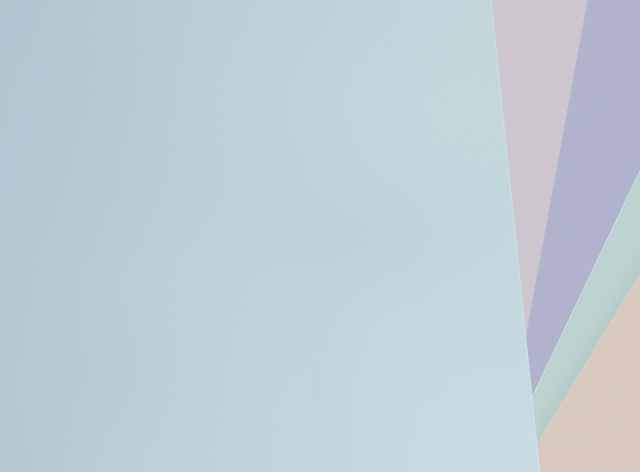
Reproduce this background procedurally as a Shadertoy shader.

```glsl
const float ASPECT = 1.354;

const vec3 BLUE_SHADE = vec3(0.698, 0.773, 0.815);
const vec3 BLUE_MID   = vec3(0.741, 0.816, 0.852);
const vec3 BLUE_LIGHT = vec3(0.766, 0.841, 0.865);
const vec3 BLUE_PALE  = vec3(0.786, 0.856, 0.888);
const vec3 FOLD_BLUE  = vec3(0.738, 0.811, 0.858);
const vec3 PINK       = vec3(0.803, 0.778, 0.814);
const vec3 LAVENDER   = vec3(0.688, 0.702, 0.796);
const vec3 MINT       = vec3(0.738, 0.824, 0.814);
const vec3 PEACH      = vec3(0.848, 0.786, 0.746);

// Sheet edges, each running from a lower to an upper point
const vec2 BLUE_LOW = vec2(1.143, 0.0),       BLUE_HIGH = vec2(1.040, 1.0);
const vec2 LAVENDER_LOW = vec2(1.114, 0.296), LAVENDER_HIGH = vec2(1.243, 1.0);
const vec2 MINT_LOW = vec2(1.127, 0.164),     MINT_HIGH = vec2(1.354, 0.641);
const vec2 PEACH_LOW = vec2(1.137, 0.062),    PEACH_HIGH = vec2(1.354, 0.422);

const float RIM_WIDTH = 0.0022;
const float RIM_GAIN = 0.035;
const float MOTTLE_GAIN = 0.007;
const float GRAIN_GAIN = 0.004;
const float GRAIN_SCALE = 280.0;

float hash(vec2 p) {
    vec3 q = fract(vec3(p.xyx) * 0.1031);
    q += dot(q, q.yzx + 33.33);
    return fract((q.x + q.y) * q.z);
}

float noise(vec2 p) {
    vec2 i = floor(p), f = fract(p);
    f = f * f * (3.0 - 2.0 * f);
    return mix(mix(hash(i), hash(i + vec2(1, 0)), f.x),
               mix(hash(i + vec2(0, 1)), hash(i + vec2(1, 1)), f.x), f.y);
}

// Signed distance to a line, positive on its right
float rightOf(vec2 p, vec2 low, vec2 high) {
    vec2 d = normalize(high - low);
    return dot(p - low, vec2(d.y, -d.x));
}

float softBlob(vec2 p, vec2 center, vec2 radius) {
    vec2 q = (p - center) / radius;
    return exp(-dot(q, q));
}

// Lay a sheet over the colour below, with a faint light rim inside its edge
vec3 laySheet(vec3 below, vec3 sheet, float d, float pixel, float rim) {
    sheet += rim * RIM_GAIN * (1.0 - smoothstep(0.0, RIM_WIDTH, abs(d - 0.5 * RIM_WIDTH)));
    return mix(below, sheet, smoothstep(-0.7 * pixel, 0.7 * pixel, d));
}

// Broad light from the lower right, with shallow folds
vec3 bluePaper(vec2 p) {
    float light = p.x - 0.16 * p.y;
    vec3 color = mix(BLUE_SHADE, BLUE_MID, smoothstep(-0.18, 0.43, light));
    color = mix(color, BLUE_LIGHT, smoothstep(0.30, 0.85, light));
    color = mix(color, BLUE_PALE, softBlob(p, vec2(1.12, 0.0), vec2(0.38, 0.32)));
    float fold = softBlob(p, vec2(0.76, 0.49), vec2(0.23, 0.12));
    fold += 0.5 * softBlob(p, vec2(0.69, 0.12), vec2(0.06, 0.24));
    color = mix(color, FOLD_BLUE, 0.55 * min(fold, 1.0));
    return color + MOTTLE_GAIN * (noise(p * vec2(4.0, 5.0)) - 0.5);
}

void mainImage(out vec4 fragColor, in vec2 fragCoord) {
    vec2 p = fragCoord / iResolution.xy * vec2(ASPECT, 1.0);
    float pixel = 1.0 / iResolution.y;

    float lavenderSide = rightOf(p, LAVENDER_LOW, LAVENDER_HIGH);
    float mintSide = rightOf(p, MINT_LOW, MINT_HIGH);
    float peachSide = rightOf(p, PEACH_LOW, PEACH_HIGH);
    float blueSide = -rightOf(p, BLUE_LOW, BLUE_HIGH);

    // Fanned sheets, from back to front
    vec3 mint = MINT - 0.025 * smoothstep(-0.04, 0.0, peachSide);
    vec3 color = laySheet(PINK, LAVENDER, lavenderSide, pixel, 0.3);
    color = laySheet(color, mint, mintSide, pixel, 1.6);
    color = laySheet(color, PEACH, peachSide, pixel, 0.5);
    color = laySheet(color, bluePaper(p), blueSide, pixel, 1.0);

    // Paper grain
    color += GRAIN_GAIN * (noise(p * GRAIN_SCALE) - 0.5);
    fragColor = vec4(color, 1.0);
}
```
